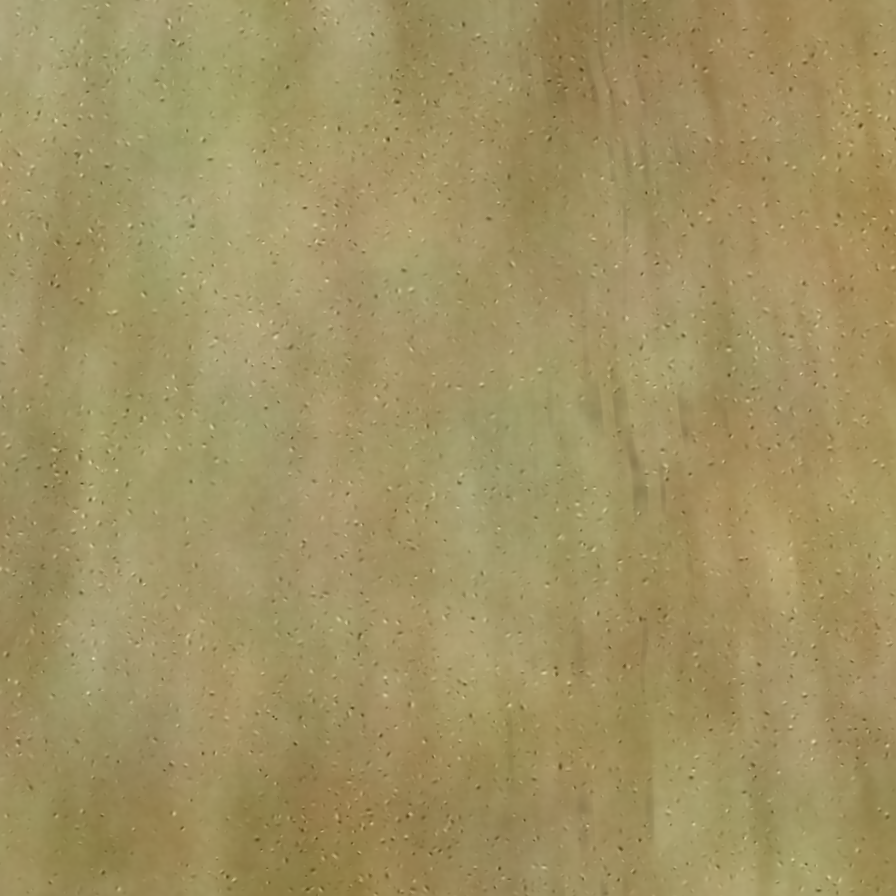
This texture is drawn by a WebGL 1 fragment shader. Its source:

```glsl
precision highp float;
// Weathered tan surface: soft vertical streaks that fan out downwards over
// blurred green, pink and ochre stains, with sparse dark cracks and tiny
// embossed specks. Built from value noise and jittered grids of grains.

uniform vec2 u_resolution;

const vec3 DARK_TAN = vec3(0.550, 0.475, 0.280);
const vec3 LIGHT_TAN = vec3(0.690, 0.645, 0.465);
const vec3 GREEN_TINT = vec3(-0.050, 0.018, 0.000);
const vec3 PINK_TINT = vec3(0.045, -0.020, 0.015);
const vec3 OCHRE_TINT = vec3(0.020, 0.003, -0.075);
const vec3 CRACK_SHADE = vec3(0.13, 0.13, 0.11);

const float FAN_CENTRE = 0.45;      // x towards which streaks lean
const float FAN_AMOUNT = 0.28;      // narrowing of the fan at the top
const float MEAN_TONE = 0.50;
const float BLOTCH_CONTRAST = 0.95;
const float STREAK_CONTRAST = 0.85;
const float FIBRE_CONTRAST = 0.30;
const float MOTTLE_CONTRAST = 0.30;
const float TOP_LIGHT = 0.28;
const float GRAIN_CONTRAST = 0.020;
const float SPECK_CONTRAST = 0.30;
const float SPECK_RADIUS = 0.0020;

float hash(vec2 p) {
  return fract(sin(dot(p, vec2(127.1, 311.7))) * 43758.5453);
}

float noise(vec2 p) {
  vec2 cell = floor(p);
  vec2 f = fract(p);
  f = f * f * f * (f * (f * 6.0 - 15.0) + 10.0);
  float low = mix(hash(cell), hash(cell + vec2(1.0, 0.0)), f.x);
  float high = mix(hash(cell + vec2(0.0, 1.0)), hash(cell + 1.0), f.x);
  return mix(low, high, f.y);
}

// Four octaves of noise, scaled to 0..1.
float fbm(vec2 p) {
  float sum = 0.0;
  float weight = 0.5;
  for (int i = 0; i < 4; i++) {
    sum += weight * noise(p);
    p = p * 2.03 + vec2(17.3, 9.1);
    weight *= 0.5;
  }
  return sum / 0.9375;
}

// One grain per chosen cell: a bright flank beside a dark one, mostly faint,
// with its own size, stretch and balance of light and dark.
float specks(vec2 p, float cells, float density, float seed) {
  vec2 grid = p * cells;
  vec2 id = floor(grid) + seed;
  vec2 jitter = vec2(hash(id + 3.1), hash(id + 7.7));
  vec2 d = (fract(grid) - 0.25 - 0.5 * jitter) / cells;
  float angle = 6.2832 * hash(id + 11.3);
  vec2 side = vec2(cos(angle), sin(angle));
  float radius = SPECK_RADIUS * mix(0.65, 1.3, hash(id + 19.9));
  float stretch = mix(0.65, 1.1, hash(id + 41.3));
  vec2 q = vec2(dot(d, side), dot(d, vec2(-side.y, side.x)) * stretch) / radius;
  float balance = mix(-0.75, 0.5, hash(id + 47.9));
  float relief = (q.x * 1.3 + balance) * exp(-dot(q, q));
  float strength = hash(id + 23.5);
  strength = 0.15 + 0.85 * strength * strength * strength;
  return relief * strength * step(hash(id + 31.7), density);
}

void main() {
  vec2 p = gl_FragCoord.xy / min(u_resolution.x, u_resolution.y);

  // Fan coordinates: streaks draw together towards the top and waver.
  float waver = 0.025 * (noise(p * vec2(4.0, 5.0) + 40.0) - 0.5)
    + 0.008 * (noise(p * vec2(12.0, 17.0) + 60.0) - 0.5);
  float across = (p.x - FAN_CENTRE) / (1.0 - FAN_AMOUNT * p.y) + waver;
  vec2 fan = vec2(across, p.y);

  // Tone: broad blotches, soft streaks, thin fibres and small mottles.
  float blotch = fbm(p * vec2(4.5, 3.2) + 5.0) - 0.5;
  float streak = fbm(fan * vec2(13.0, 2.8) + 20.0) - 0.5;
  float fibre = noise(fan * vec2(55.0, 8.0) + 70.0) - 0.5;
  float fibreMask = mix(0.25, 1.0, smoothstep(0.45, 0.9, p.x));
  float mottle = fbm(p * vec2(30.0, 22.0) + 110.0) - 0.5;
  float tone = MEAN_TONE + BLOTCH_CONTRAST * blotch + STREAK_CONTRAST * streak
    + FIBRE_CONTRAST * fibre * fibreMask + MOTTLE_CONTRAST * mottle
    + TOP_LIGHT * (p.y - 0.5);
  vec3 color = mix(DARK_TAN, LIGHT_TAN, clamp(tone, -0.25, 1.2));

  // Stains: greener to the left, warmer to the right.
  float green = fbm(p * vec2(5.0, 4.0) + 90.0) - 0.5 + 0.3 * (0.5 - p.x);
  float pink = fbm(p * vec2(11.0, 10.0) + 130.0) - 0.5;
  float ochre = fbm(p * vec2(7.0, 5.0) + 170.0) - 0.5 + 0.22 * (p.x - 0.5);
  color += GREEN_TINT * green + PINK_TINT * pink + OCHRE_TINT * ochre;

  // Cracks: thin broken threads, mostly on the right.
  float thread = noise(fan * vec2(85.0, 11.0) + 210.0);
  float breaks = mix(0.3, 1.0, noise(p * 60.0 + 230.0));
  float crackArea = smoothstep(0.48, 0.75, noise(p * 6.0 + 250.0))
    * mix(0.12, 1.0, smoothstep(0.5, 0.75, p.x));
  color -= CRACK_SHADE * smoothstep(0.7, 1.0, thread) * breaks * crackArea;

  // Grain and specks, gathered in loose clusters.
  float cluster = mix(0.1, 0.55, noise(p * 11.0 + 300.0));
  vec2 turned = vec2(0.8 * p.x - 0.6 * p.y, 0.6 * p.x + 0.8 * p.y);
  float relief = specks(p, 73.0, cluster, 0.0)
    + specks(turned, 97.0, cluster, 57.0);
  float grain = noise(turned * 170.0) + noise(p * 95.0) - 1.0;
  color += SPECK_CONTRAST * relief + GRAIN_CONTRAST * grain;

  gl_FragColor = vec4(clamp(color, 0.0, 1.0), 1.0);
}
```
